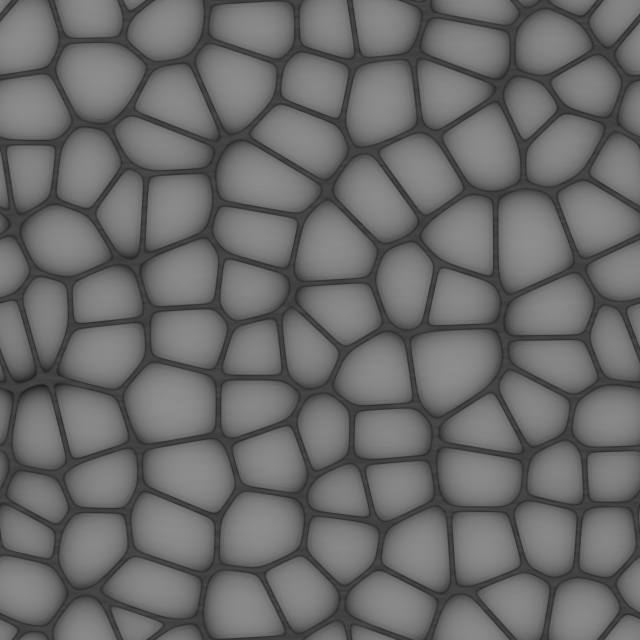
This pattern is drawn by a WebGL 2 fragment shader. Its source:

```glsl
#version 300 es
precision highp float;
// Irregular grey paving stones with rounded corners and dark, streaky joints.
// A wrapping Voronoi diagram gives the stones; soft minimums of the distances
// to their borders round the corners and shade each stone like a low dome.

uniform vec2 u_resolution;
out vec4 fragColor;

const vec2 GRID = vec2(9.0, 10.0);          // stones across and up
const float JITTER = 0.9;                   // how far stones leave the grid
const float JOINT = 0.0043;                 // half width of a joint
const float CORNER_SHARPNESS = 220.0;
const float DOME_SHARPNESS = 50.0;
const vec2 STREAK_PERIOD = vec2(32.0, 220.0);

const float JOINT_CORE = 0.258;
const float JOINT_RIM = 0.200;
const float STONE_TOP = 0.578;
const float STONE_FALLOFF = 0.20;

// Integer hash of a lattice point, giving two values from 0 to 1
vec2 hash2(vec2 lattice) {
    uvec2 v = uvec2(lattice) * 1664525u + 1013904223u;
    v.x += v.y * 1664525u;
    v.y += v.x * 1664525u;
    v ^= v >> 16u;
    v.x += v.y * 1664525u;
    v.y += v.x * 1664525u;
    v ^= v >> 16u;
    return vec2(v & 65535u) / 65535.0;
}

// Value noise that repeats after a whole number of lattice steps
float wrappedNoise(vec2 uv, vec2 period) {
    vec2 p = uv * period;
    vec2 cell = floor(p);
    vec2 f = smoothstep(0.0, 1.0, p - cell);
    float a = hash2(mod(cell, period)).x;
    float b = hash2(mod(cell + vec2(1.0, 0.0), period)).x;
    float c = hash2(mod(cell + vec2(0.0, 1.0), period)).x;
    float d = hash2(mod(cell + vec2(1.0, 1.0), period)).x;
    return mix(mix(a, b, f.x), mix(c, d, f.x), f.y);
}

// Centre of the stone that belongs to a grid cell, in canvas units
vec2 stoneCentre(vec2 cell) {
    vec2 offset = hash2(mod(cell, GRID)) - 0.5;
    return (cell + 0.5 + JITTER * offset) / GRID;
}

// Grid cell of the stone nearest to a point
vec2 nearestStone(vec2 uv) {
    vec2 home = floor(uv * GRID);
    vec2 best = home;
    float bestDistance = 10.0;
    for (int y = -2; y <= 2; y++) {
        for (int x = -2; x <= 2; x++) {
            vec2 cell = home + vec2(x, y);
            float d = distance(uv, stoneCentre(cell));
            if (d < bestDistance) {
                bestDistance = d;
                best = cell;
            }
        }
    }
    return best;
}

// Soft minimum distance to the borders: x for the outline, y for the dome
vec2 borderDistances(vec2 uv, vec2 home) {
    vec2 sharpness = vec2(CORNER_SHARPNESS, DOME_SHARPNESS);
    vec2 centre = stoneCentre(home);
    vec2 sum = vec2(0.0);
    for (int y = -2; y <= 2; y++) {
        for (int x = -2; x <= 2; x++) {
            if (x == 0 && y == 0) continue;
            vec2 other = stoneCentre(home + vec2(x, y));
            vec2 middle = 0.5 * (centre + other);
            float d = dot(middle - uv, normalize(other - centre));
            sum += exp(-sharpness * d);
        }
    }
    return -log(sum) / sharpness;
}

// Joint: lighter core, dark lines along the stones, horizontal streaks
float jointShade(float outline, float streak) {
    float rim = smoothstep(0.25 * JOINT, 0.85 * JOINT, outline);
    return mix(JOINT_CORE, JOINT_RIM, rim) + 0.045 * (streak - 0.5);
}

// Stone: bright dome, darkened rim and a faint broken line inside it
float stoneShade(float outline, float dome, float streak) {
    float inset = max(outline - JOINT, 0.0);
    float shade = STONE_TOP - STONE_FALLOFF * exp(-60.0 * (dome + 0.01));
    shade -= 0.05 * exp(-inset / 0.0025);
    float scratch = 1.0 - smoothstep(0.0, 0.0016, abs(inset - 0.0055));
    return shade - 0.03 * scratch * streak + 0.008 * (streak - 0.5);
}

void main() {
    vec2 uv = gl_FragCoord.xy / u_resolution;
    vec2 border = borderDistances(uv, nearestStone(uv));
    float streak = wrappedNoise(uv, STREAK_PERIOD);

    float blur = max(0.0011, 0.7 / min(u_resolution.x, u_resolution.y));
    float stone = smoothstep(JOINT - blur, JOINT + blur, border.x);
    float grey = mix(jointShade(border.x, streak),
                     stoneShade(border.x, border.y, streak), stone);
    fragColor = vec4(vec3(grey), 1.0);
}
```
